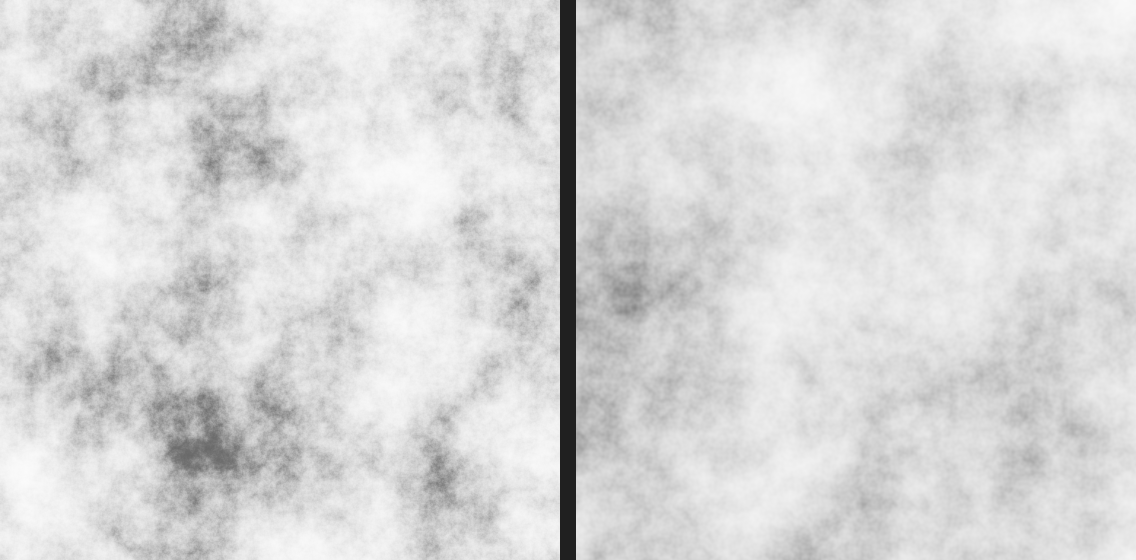
Left: the whole. Right: its middle third, enlarged.
Write a three.js fragment shader that draws this texture.

```glsl
// Soft grey clouds on white: dark, grainy wisps drifting over pale, smooth areas.
// Wrapping gradient noise is summed over octaves, scaled to unit deviation,
// then used as an exponent, so that dark patches are rare and rich in grain.
varying vec2 vUv;

const int OCTAVES = 8;
const float BASE_CELLS = 3.0;        // cells across the tile in the first octave
const float GAIN = 0.73;             // amplitude ratio between octaves
const float NOISE_DEVIATION = 0.216; // typical deviation of one noise layer
const float TYPICAL_DARKNESS = 0.125;
const float DEEPEST_DARKNESS = 0.6;
const float CONTRAST = 0.54;
const float TAU = 6.2831853;

float hash(vec2 cell, float seed) {
  vec3 p = fract((cell.xyx + seed * 17.37) * vec3(0.1031, 0.1030, 0.0973));
  p += dot(p, p.yzx + 33.33);
  return fract((p.x + p.y) * p.z);
}

// Slope contribution of one lattice corner; the lattice wraps after `period`.
float corner(vec2 cell, vec2 offset, float period, float seed) {
  float angle = TAU * hash(mod(cell, period), seed);
  return dot(vec2(cos(angle), sin(angle)), offset);
}

float gradientNoise(vec2 p, float period, float seed) {
  vec2 cell = floor(p);
  vec2 f = p - cell;
  vec2 fade = f * f * f * (f * (f * 6.0 - 15.0) + 10.0);
  vec2 right = vec2(1.0, 0.0);
  vec2 up = vec2(0.0, 1.0);
  float bottom = mix(corner(cell, f, period, seed),
                     corner(cell + right, f - right, period, seed), fade.x);
  float top = mix(corner(cell + up, f - up, period, seed),
                  corner(cell + 1.0, f - 1.0, period, seed), fade.x);
  return mix(bottom, top, fade.y);
}

// Sum of octaves, each shifted so that lattice lines never line up.
float cloudNoise(vec2 uv, float cells, float gain) {
  float sum = 0.0;
  float power = 0.0;
  float amplitude = 1.0;
  for (int i = 0; i < OCTAVES; i++) {
    float seed = float(i) + 1.0;
    vec2 shift = seed * vec2(0.37, 0.73);
    sum += amplitude * gradientNoise(uv * cells + shift, cells, seed);
    power += amplitude * amplitude;
    amplitude *= gain;
    cells *= 2.0;
  }
  return sum / (NOISE_DEVIATION * sqrt(power));
}

// Approaches `limit` smoothly and leaves small values almost unchanged.
float softLimit(float value, float limit) {
  float ratio = value / limit;
  return value / sqrt(sqrt(1.0 + ratio * ratio * ratio * ratio));
}

void main() {
  float density = cloudNoise(vUv, BASE_CELLS, GAIN);
  float darkness = TYPICAL_DARKNESS * exp(CONTRAST * density);
  gl_FragColor = vec4(vec3(1.0 - softLimit(darkness, DEEPEST_DARKNESS)), 1.0);
}
```
